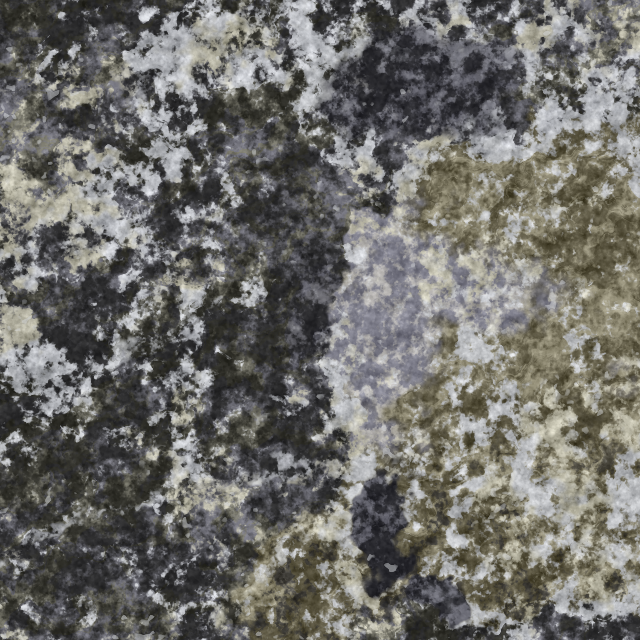
A three.js fragment shader for this texture:

```glsl
varying vec2 vUv;

vec3 hash(vec2 p) {
  vec3 q = fract(p.xyx * vec3(.1031, .1030, .0973));
  q += dot(q, q.yxz + 33.33);
  return fract((q.xxy + q.yzz) * q.zyx);
}

// Smooth cellular noise: random cell values blended by distance
float cellular(vec2 p) {
  vec2 id = floor(p), f = p - id;
  float sum = 0., total = 0.;
  for (int j = -1; j <= 1; j++) {
    for (int i = -1; i <= 1; i++) {
      vec2 cell = vec2(float(i), float(j));
      vec3 h = hash(id + cell + 19.);
      vec2 r = cell + h.xy - f;
      float w = exp(-5. * dot(r, r));
      sum += w * h.z;
      total += w;
    }
  }
  return sum / total;
}

float layered(vec2 p) {
  float sum = 0., weight = 1., total = 0.;
  for (int i = 0; i < 4; i++) {
    sum += weight * cellular(p);
    total += weight;
    weight *= .7;
    p = mat2(.8, -.6, .6, .8) * p * 2.03 + 17.;
  }
  return .5 + 1.2 * (sum / total - .5);
}

float blob(vec2 p, vec2 center, vec2 radius) {
  vec2 d = (p - center) / radius;
  return exp(-dot(d, d));
}

float pocket(vec2 p, vec2 center, vec2 radius) {
  return smoothstep(1.12, .82, length((p - center) / radius));
}

float vein(vec2 p, vec2 a, vec2 b, float width) {
  vec2 d = b - a;
  float t = clamp(dot(p - a, d) / dot(d, d), 0., 1.);
  return smoothstep(width, width * .2, length(p - a - d * t));
}

void main() {
  vec2 p = vUv;
  vec2 warp = vec2(layered(p * 13.), layered(p * 13. + 40.)) - .5;
  vec2 q = p + .1 * warp;
  float coarse = layered(p * 11. + 9.);
  float fine = layered(p * 46. + 70.);
  float grit = cellular(p * 210.);
  float relief = layered(p * 38.) - layered(p * 38. + vec2(-.3, .45));
  float patches = .55 * layered(q * 17. + 23.) + .45 * fine;
  float streak = layered(vec2(dot(q, vec2(.87, .5)) * 11., dot(q, vec2(-.5, .87)) * 34.));

  // Dark speckled rock with a bluish haze and mossy stains
  float haze = .1 * blob(p, vec2(.88, .9), vec2(.16, .14)) + .04 * blob(p, vec2(.28, .65), vec2(.2));
  vec3 color = mix(vec3(.17, .17, .175), vec3(.49, .49, .53),
    smoothstep(.36, .76, .35 * coarse + .65 * fine + haze));
  color = mix(color, color * vec3(1.04, 1.03, .86), smoothstep(.46, .64, streak));

  // Olive plate bounded by a broken edge
  float left = q.x - .525 - .012 * sin(q.y * 24.);
  float corner = .8 * (q.x - .52 - .75 * (q.y - .59));
  float top = .77 - q.y + .18 * (q.x - .65);
  float edge = min(min(left, corner), min(top, q.y - .045));
  edge = max(edge, .1 * (1. - length((q - vec2(.48, .07)) / vec2(.11, .1))));
  float plate = smoothstep(-.006, .008, edge);
  vec3 olive = mix(vec3(.34, .32, .24), vec3(.59, .57, .48),
    smoothstep(.36, .66, .55 * streak + .45 * fine));
  vec3 ash = mix(vec3(.48, .48, .53), vec3(.7, .69, .68), smoothstep(.35, .67, fine));
  float pale = blob(p, vec2(.59, .5), vec2(.13, .2)) + .7 * blob(p, vec2(.8, .53), vec2(.11, .06));
  olive = mix(olive, ash, smoothstep(.25, .7, pale + 1.3 * (coarse - .5)));
  color = mix(color, olive + relief * .16, plate);

  // Dark hollows
  float hollow = pocket(q, vec2(.595, .18), vec2(.052, .1));
  hollow = max(hollow, pocket(q, vec2(.69, .07), vec2(.06, .04)));
  hollow = max(hollow, .9 * pocket(q, vec2(.66, .87), vec2(.15, .085)));
  hollow = max(hollow, .8 * pocket(q, vec2(.505, .51), vec2(.035, .06)) * (1. - plate));
  hollow = max(hollow, .6 * plate * smoothstep(.56, .68, 1. - patches) * smoothstep(.4, .2, p.y));
  color = mix(color, mix(vec3(.15, .15, .17), vec3(.38, .38, .42), smoothstep(.4, .75, fine)), hollow);

  // Pale crust, denser in drifts and along the plate rim
  float drift = .14 * blob(p, vec2(.04, .63), vec2(.13, .08));
  drift += .14 * blob(p, vec2(.09, .42), vec2(.16, .045));
  drift += .17 * blob(p, vec2(.36, .94), vec2(.19, .06));
  drift += .16 * blob(p, vec2(.78, .96), vec2(.12, .06));
  drift += .14 * blob(p, vec2(.96, .83), vec2(.12, .09));
  drift += .1 * blob(p, vec2(.88, .23), vec2(.2, .16));
  drift += .18 * blob(p, vec2(.31, .25), vec2(.045, .04));
  drift += .07 * blob(p, vec2(.22, .74), vec2(.2, .14));
  drift += .13 * smoothstep(.045, .008, abs(edge - .015)) * smoothstep(.3, .6, p.x);
  drift -= .13 * blob(p, vec2(.45, .57), vec2(.07, .28));
  drift -= .07 * blob(p, vec2(.1, .94), vec2(.14, .1));
  drift -= .05 * blob(p, vec2(.1, .2), vec2(.25, .14));
  float crust = smoothstep(.53, .68, patches + drift) * (1. - .85 * hollow);

  // Raised threads of mineral
  float thread = vein(q, vec2(0., .12), vec2(.13, .21), .016);
  thread = max(thread, vein(q, vec2(.17, .22), vec2(.31, .23), .015));
  thread = max(thread, vein(q, vec2(.31, .24), vec2(.52, .28), .016));
  thread = max(thread, vein(q, vec2(.33, .03), vec2(.48, .16), .015));
  thread = max(thread, vein(q, vec2(.12, .41), vec2(.34, .53), .017));
  thread = max(thread, vein(q, vec2(.2, .86), vec2(.24, .93), .02));
  crust = max(crust, thread * smoothstep(.3, .56, fine) * .75);
  vec3 chalk = mix(vec3(.71, .72, .74), vec3(.69, .68, .61), smoothstep(.46, .66, coarse));
  color = mix(color, chalk + relief * .2 + (fine - .5) * .3, crust * .92);

  // Fine grain and glints
  color += relief * .1 + (grit - .5) * .07;
  float glint = smoothstep(.82, .95, cellular(p * 120. + 5.)) * smoothstep(.46, .6, coarse);
  color = mix(color, vec3(.84, .85, .86), glint * .5);
  gl_FragColor = vec4(clamp(color, 0., 1.), 1.);
}
```
